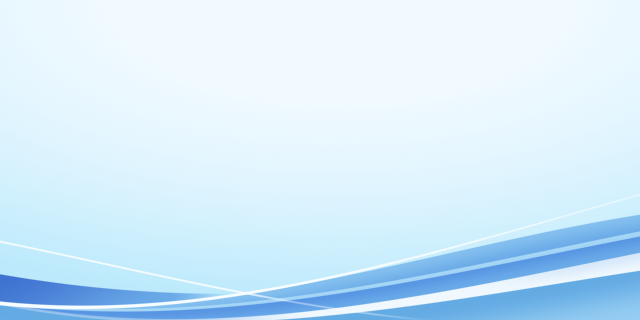
This background is drawn by a WebGL 2 fragment shader. Its source:

```glsl
#version 300 es
precision highp float;
// Pale sky-blue backdrop with sweeping blue and white ribbons along its foot.
// An elliptical glow fills the top; each ribbon is a band around a polynomial
// curve y(x), and the lower curves fan out from one shared main curve.

#define GLOW_CENTER vec2(0.53, 1.0)
#define GLOW_RADII vec2(0.40, 0.35)
#define GLOW_FALLOFF 1.4
#define STRIPE_DROP 0.123
#define RIBBON_DROP 0.21
#define GRAIN 0.004

uniform vec2 u_resolution;
out vec4 outColor;

const vec3 WHITE = vec3(0.97, 0.99, 1.0);
const vec3 GLOW = vec3(0.945, 0.98, 1.0);
const vec3 PALE = vec3(0.93, 0.975, 1.0);
const vec3 SKY = vec3(0.78, 0.93, 0.99);
const vec3 AQUA = vec3(0.58, 0.80, 0.95);
const vec3 BLUE = vec3(0.42, 0.67, 0.91);
const vec3 AZURE = vec3(0.34, 0.58, 0.89);
const vec3 DEEP = vec3(0.25, 0.45, 0.82);

float hash(vec2 p) {
  vec3 q = fract(p.xyx * 0.1031);
  q += dot(q, q.yzx + 33.33);
  return fract((q.x + q.y) * q.z);
}

// Main curve: a shallow dip at the left, then a long rise to the right.
float mainCurve(float x) {
  return 0.052 + x * (-0.203 + x * (0.862 - 0.319 * x));
}

// Coverage below a curve, given the signed height above it.
float below(float h, float soft) {
  return 1.0 - smoothstep(-soft, soft, h);
}

// Coverage of a band of the given half width.
float band(float h, float halfWidth, float soft) {
  return below(abs(h) - halfWidth, soft);
}

vec3 backdrop(vec2 uv) {
  float d = length((uv - GLOW_CENTER) / GLOW_RADII);
  float t = clamp((d - 1.0) / 1.4, 0.0, 1.2);
  vec3 color = mix(PALE, SKY, pow(t, GLOW_FALLOFF));
  return mix(color, GLOW, 1.0 - smoothstep(0.85, 1.08, d));
}

void main() {
  vec2 uv = gl_FragCoord.xy / u_resolution;
  float x = uv.x;
  float y = uv.y;
  float soft = 0.8 / u_resolution.y;

  // Heights above each curve
  float base = mainCurve(x);
  float line = y - base;
  float body = line + 0.063 * pow(x, 4.0);
  float stripe = line + STRIPE_DROP * pow(x, 1.4);
  float ribbon = line + RIBBON_DROP * x;
  float wedge = y - (0.143 + x * (-0.35 + 0.5 * x));
  float diagonal = y - (0.245 + x * (-0.41 + x * (-0.15 + 0.32 * x)));

  vec3 color = backdrop(uv);

  // Dark wedge at the left, lightening toward its tip and lower edge
  float fade = smoothstep(0.0, 0.30, x + 0.8 * max(-wedge, 0.0));
  vec3 wedgeColor = mix(DEEP, BLUE, fade);
  float tip = 1.0 - smoothstep(0.26, 0.38, x);
  color = mix(color, wedgeColor, below(wedge, soft) * tip);

  // Blue body: lighter on top, darker just beneath the pale stripe
  vec3 upper = mix(BLUE, AQUA, 0.6 * smoothstep(-0.06, 0.0, body));
  vec3 lower = mix(AZURE, BLUE, smoothstep(0.0, 0.06, -stripe));
  color = mix(color, upper, below(body, soft));
  color = mix(color, lower, below(stripe, soft));

  // Water-blue area under the white ribbon
  float depth = smoothstep(0.03, 0.17, -ribbon);
  vec3 water = mix(BLUE * vec3(0.93, 1.0, 0.98), AQUA, depth);
  color = mix(color, water, below(ribbon, soft));

  // Pale stripe
  float stripeWidth = 0.003 + 0.005 * x;
  color = mix(color, mix(AQUA, SKY, 0.45), 0.9 * band(stripe, stripeWidth, soft));

  // Broad white ribbon, slightly shaded toward the right
  float ribbonWidth = 0.004 + 0.024 * x * x;
  float shade = smoothstep(0.72, 0.92, x) * smoothstep(-0.03, 0.03, ribbon);
  vec3 ribbonColor = mix(WHITE, vec3(0.83, 0.90, 0.98), 0.8 * shade);
  float reveal = mix(0.35, 0.95, smoothstep(0.2, 0.5, x));
  color = mix(color, ribbonColor, reveal * band(ribbon, ribbonWidth, soft));

  // Thin white lines: the main curve and the falling diagonal
  float lineWidth = mix(0.006, 0.002, x);
  float lineFade = mix(1.0, 0.65, smoothstep(0.5, 1.0, x));
  color = mix(color, WHITE, lineFade * band(line, lineWidth, soft));
  float diagonalFade = mix(0.95, 0.4, smoothstep(0.36, 0.46, x));
  diagonalFade *= 1.0 - smoothstep(0.55, 0.70, x);
  color = mix(color, WHITE, diagonalFade * band(diagonal, 0.003, soft));

  // Slight grain keeps the wide gradients free of steps
  color += GRAIN * (hash(floor(uv * vec2(1024.0, 512.0))) - 0.5);
  outColor = vec4(clamp(color, 0.0, 1.0), 1.0);
}
```
